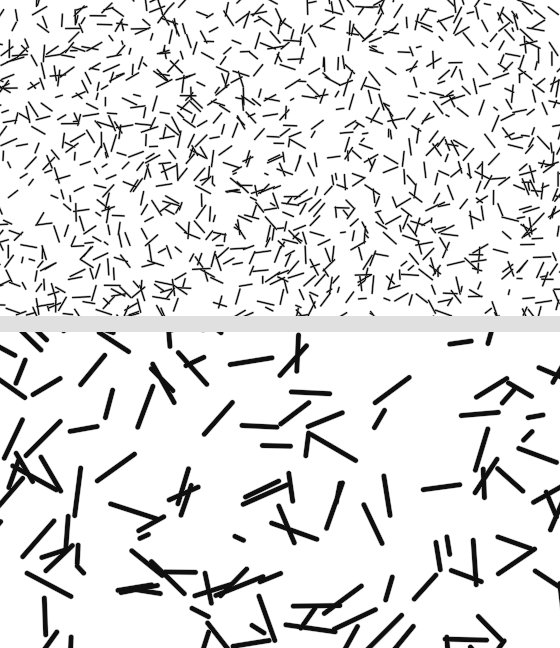
Top: the whole. Bottom: its middle third, enlarged.
A WebGL 1 fragment shader for this pattern:

```glsl
precision highp float;
// Short black sticks strewn at random over a white ground.
uniform vec2 u_resolution;

float hash(vec2 p) {
  return fract(sin(dot(p, vec2(127.1, 311.7))) * 43758.5453);
}

// Distance from p to a segment centred on the origin.
float stickDistance(vec2 p, vec2 direction, float halfLength) {
  float along = clamp(dot(p, direction), -halfLength, halfLength);
  return length(p - direction * along);
}

void main() {
  vec2 uv = gl_FragCoord.xy / u_resolution.y;
  float pixel = 1.0 / u_resolution.y;
  float cellSize = 0.06;
  vec2 homeCell = floor(uv / cellSize);
  float nearest = 1.0;

  // Each cell holds up to six sticks; neighbours may reach into this one.
  for (int y = -1; y <= 1; y++) {
    for (int x = -1; x <= 1; x++) {
      vec2 cell = homeCell + vec2(float(x), float(y));
      for (int k = 0; k < 6; k++) {
        vec2 seed = cell + float(k) * vec2(37.0, 19.0) + 5.0;
        if (hash(seed) < 0.337) {
          vec2 center = (cell + vec2(hash(seed + 0.13), hash(seed + 0.29))) * cellSize;
          float angle = 3.14159 * hash(seed + 0.47);
          // The square root favours long sticks over short ones.
          float stickLength = mix(0.01, 0.055, sqrt(hash(seed + 0.71)));
          vec2 direction = vec2(cos(angle), sin(angle));
          nearest = min(nearest, stickDistance(uv - center, direction, 0.5 * stickLength));
        }
      }
    }
  }

  // Soft edge with a faint outer tail.
  float edge = clamp((0.0026 - nearest) / (1.54 * pixel) + 0.66, 0.0, 1.0);
  vec3 paper = vec3(1.0);
  vec3 ink = vec3(0.06);
  gl_FragColor = vec4(mix(paper, ink, edge * edge), 1.0);
}
```
